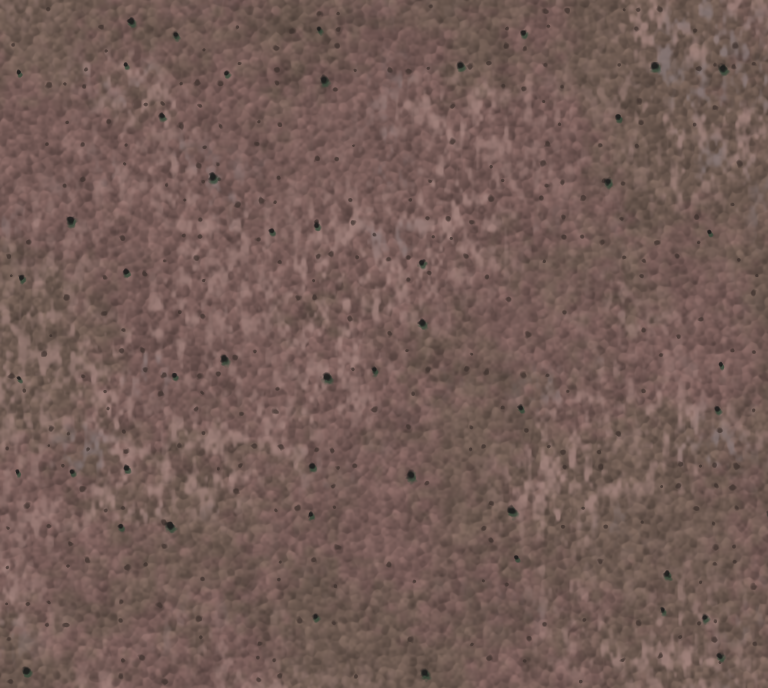
A Shadertoy shader for this texture:

```glsl
// Aerial view of dry reddish scrubland with pale soil patches and scattered dark green trees.

const vec3 RED_SCRUB   = vec3(0.452, 0.348, 0.332);
const vec3 OLIVE_SCRUB = vec3(0.415, 0.342, 0.306);
const vec3 PALE_SOIL   = vec3(0.670, 0.545, 0.520);
const vec3 GREY_SOIL   = vec3(0.550, 0.490, 0.490);
const vec3 TREE_SHADOW = vec3(0.110, 0.105, 0.105);
const vec3 TREE_LEAF   = vec3(0.190, 0.285, 0.215);
const vec3 BUSH_DARK   = vec3(0.230, 0.185, 0.170);

const float CROWN_CELLS = 88.0;   // shrub crowns per canvas height
const float GRAIN_CELLS = 190.0;
const float BUSH_CELLS  = 36.0;
const float TREE_CELLS  = 14.0;
const float BUSH_CHANCE = 0.24;
const float TREE_CHANCE = 0.19;
const float BUSH_RADIUS = 0.0046;
const float TREE_RADIUS = 0.0070;
const float CROWN_CONTRAST = 0.30;
const float GRAIN_CONTRAST = 0.15;
const float CLUMP_CONTRAST = 0.20;

// Bare patches: centre x, centre y, radius
const int PATCH_COUNT = 6;
const vec3 PATCHES[PATCH_COUNT] = vec3[](
    vec3(1.09, 0.90, 0.15), vec3(0.56, 0.62, 0.14), vec3(0.01, 0.40, 0.15),
    vec3(1.00, 0.08, 0.10), vec3(0.00, 0.12, 0.07), vec3(0.80, 0.30, 0.08));

float hash(vec2 p) {
    return fract(sin(dot(p, vec2(127.1, 311.7))) * 43758.5453);
}

vec2 hash2(vec2 p) {
    return vec2(hash(p + 3.7), hash(p + 19.3));
}

float noise(vec2 p) {
    vec2 i = floor(p), f = fract(p);
    f = f * f * (3.0 - 2.0 * f);
    return mix(mix(hash(i), hash(i + vec2(1, 0)), f.x),
               mix(hash(i + vec2(0, 1)), hash(i + vec2(1, 1)), f.x), f.y);
}

float fbm(vec2 p) {
    float sum = 0.0, amp = 0.5;
    for (int i = 0; i < 4; i++) {
        sum += amp * noise(p);
        p = mat2(1.6, 1.2, -1.2, 1.6) * p + 7.3;
        amp *= 0.5;
    }
    return sum / 0.9375;
}

// Soft blend of neighbouring crowns, each lit from the upper left
float crowns(vec2 p) {
    vec2 cell = floor(p);
    float sum = 0.0, weight = 0.0;
    for (int y = -1; y <= 1; y++)
    for (int x = -1; x <= 1; x++) {
        vec2 id = cell + vec2(x, y);
        vec2 d = p - id - hash2(id);
        float w = exp(-9.0 * dot(d, d));
        sum += w * (hash(id + 41.0) - 0.5 + 0.5 * dot(d, vec2(-0.6, 0.8)));
        weight += w;
    }
    return sum / (weight + 0.02);
}

// Coverage of ragged blobs scattered over a jittered grid
float scatter(vec2 uv, float cells, float chance, float radius) {
    vec2 p = uv * cells, id = floor(p);
    vec2 d = (fract(p) - mix(vec2(0.28), vec2(0.72), hash2(id))) / cells;
    float size = radius * mix(0.55, 1.1, hash(id + 57.0));
    float ragged = size * (0.65 + 0.7 * noise(uv * 230.0));
    float present = step(hash(id + 83.0), chance);
    return present * (1.0 - smoothstep(0.45 * ragged, 1.25 * ragged, length(d)));
}

float barePatches(vec2 uv) {
    float bare = 0.0;
    for (int i = 0; i < PATCH_COUNT; i++) {
        vec2 d = (uv - PATCHES[i].xy) / PATCHES[i].z;
        bare = max(bare, exp(-dot(d, d)));
    }
    return bare;
}

void mainImage(out vec4 fragColor, in vec2 fragCoord) {
    vec2 uv = fragCoord / iResolution.y;

    // Broad zones of red and olive scrub
    float zone = fbm(uv * 4.0 + 11.0) + 0.25 * (noise(uv * 60.0) - 0.5);
    vec3 color = mix(RED_SCRUB, OLIVE_SCRUB, smoothstep(0.36, 0.66, zone));

    // Crowns, clumps and fine grain
    float tone = CROWN_CONTRAST * crowns(uv * CROWN_CELLS)
               + CLUMP_CONTRAST * (fbm(uv * 26.0 + 5.0) - 0.5)
               + GRAIN_CONTRAST * (noise(uv * GRAIN_CELLS) - 0.5);
    color *= 1.0 + tone;

    // Pale soil showing through in short upright streaks
    float bare = 0.75 * barePatches(uv) + 0.9 * smoothstep(0.42, 0.8, fbm(uv * 6.0 + 31.0));
    float streak = 0.6 * noise(uv * vec2(95.0, 52.0) + 3.0) + 0.4 * noise(uv * vec2(170.0, 105.0));
    float soil = smoothstep(0.38, 0.85, streak) * clamp(0.12 + bare, 0.0, 1.0);
    vec3 soilColor = mix(PALE_SOIL, GREY_SOIL, smoothstep(0.58, 0.75, fbm(uv * 9.0 + 63.0)));
    color = mix(color, soilColor, 0.75 * soil);

    // Small dark bushes, then trees with a leafy side
    color = mix(color, BUSH_DARK, 0.7 * scatter(uv, BUSH_CELLS, BUSH_CHANCE, BUSH_RADIUS));
    float leaf = scatter(uv + vec2(-0.002, 0.004), TREE_CELLS, TREE_CHANCE, TREE_RADIUS);
    color = mix(color, TREE_LEAF, 0.75 * leaf);
    color = mix(color, TREE_SHADOW, 0.9 * scatter(uv, TREE_CELLS, TREE_CHANCE, TREE_RADIUS * 0.85));

    fragColor = vec4(color, 1.0);
}
```
